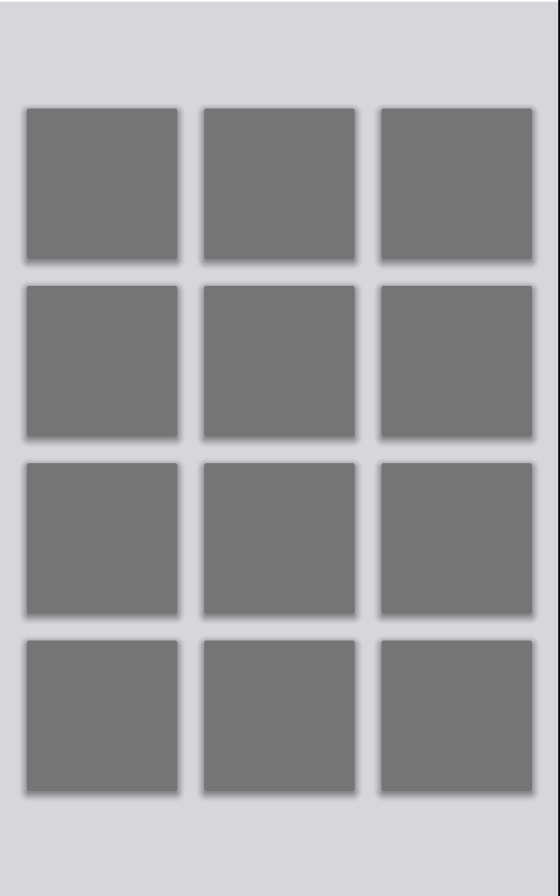
Give the GLSL for this pattern, as a Shadertoy shader.

```glsl
// Three by four grid of flat grey cards with soft drop shadows on a pale panel.

const vec2 GRID = vec2(3.0, 4.0);
const float UNIT = 1.0 / 480.0;          // design unit, as a share of canvas width
const float PITCH = 152.0 * UNIT;
const float HALF_CARD = 64.5 * UNIT;
const float CORNER = 2.0 * UNIT;

const vec3 PANEL = vec3(0.842, 0.839, 0.857);
const vec3 CARD = vec3(0.459);
const vec3 SHADOW = vec3(0.02, 0.02, 0.03);
const vec3 TOP_LINE = vec3(0.99);
const vec3 SIDE_LINE = vec3(0.02);

float roundedBox(vec2 p, vec2 halfSize, float radius) {
    vec2 q = abs(p) - halfSize + radius;
    return length(max(q, 0.0)) + min(max(q.x, q.y), 0.0) - radius;
}

// Offset from the centre of the nearest cell in a finite, centred grid.
vec2 nearestCell(vec2 p, float pitch, vec2 count) {
    vec2 middle = 0.5 * (count - 1.0);
    vec2 index = clamp(floor(p / pitch + middle + 0.5), vec2(0.0), count - 1.0);
    return p - (index - middle) * pitch;
}

float coverage(float dist, float pixel) {
    return clamp(0.5 - dist / pixel, 0.0, 1.0);
}

float softShadow(vec2 p, float drop, float inner, float outer) {
    float d = roundedBox(p + vec2(0.0, drop), vec2(HALF_CARD), CORNER);
    return 1.0 - smoothstep(-inner, outer, d);
}

void mainImage(out vec4 fragColor, in vec2 fragCoord) {
    float pixel = 1.0 / iResolution.x;
    vec2 p = fragCoord * pixel;
    vec2 size = iResolution.xy * pixel;

    // Card grid, slightly below and left of the canvas centre
    vec2 centre = 0.5 * size - vec2(0.5, 1.5) * UNIT;
    vec2 cell = nearestCell(p - centre, PITCH, GRID);
    float card = roundedBox(cell, vec2(HALF_CARD), CORNER);

    // Panel, shadow, then card
    vec3 color = PANEL;
    float shade = softShadow(cell, 2.5 * UNIT, 5.0 * UNIT, 8.0 * UNIT);
    color = mix(color, SHADOW, 0.45 * shade);
    color = mix(color, CARD, coverage(card, pixel));

    // Thin light line along the top, dark line along the right
    float lineWidth = 1.5 * UNIT;
    color = mix(color, TOP_LINE, coverage(size.y - p.y - lineWidth, pixel));
    color = mix(color, SIDE_LINE, coverage(size.x - p.x - lineWidth, pixel));

    fragColor = vec4(color, 1.0);
}
```
